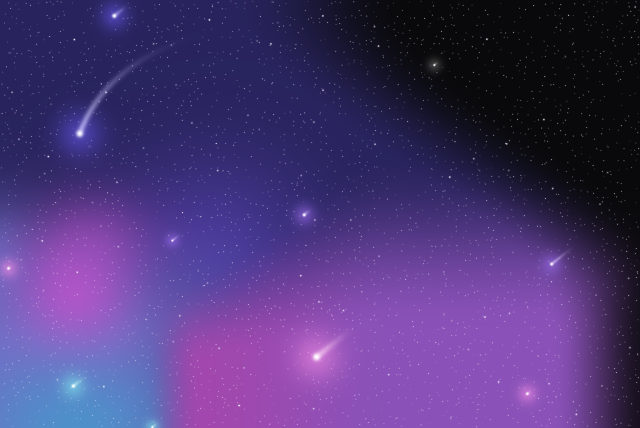
Reproduce this background procedurally as a WebGL 2 fragment shader.

```glsl
#version 300 es
precision highp float;
// A violet night sky: soft nebula gradients under a dark upper right corner,
// with hashed layers of small stars and glowing comets on top.
// The canvas spans 1.5 by 1 units, with the origin at the lower left.
uniform vec2 u_resolution;
out vec4 fragColor;

const vec3 NAVY = vec3(0.155, 0.138, 0.36);
const vec3 VIOLET = vec3(0.31, 0.24, 0.64);
const vec3 PERIWINKLE = vec3(0.43, 0.43, 0.77);
const vec3 ORCHID = vec3(0.71, 0.33, 0.79);
const vec3 CYAN = vec3(0.30, 0.57, 0.79);
const vec3 MAGENTA = vec3(0.63, 0.28, 0.68);
const vec3 PURPLE = vec3(0.54, 0.32, 0.72);
const vec3 BLACK = vec3(0.036, 0.036, 0.042);
const vec3 DUSK = vec3(0.085, 0.062, 0.11);

float hash(vec2 p) {
  vec3 q = fract(vec3(p.xyx) * 0.1031);
  q += dot(q, q.yzx + 33.33);
  return fract((q.x + q.y) * q.z);
}

// Smooth elliptical falloff around a centre
float glow(vec2 p, vec2 centre, vec2 radius) {
  vec2 d = (p - centre) / radius;
  return exp(-dot(d, d));
}

vec3 nebula(vec2 p) {
  vec3 col = mix(NAVY, VIOLET, 0.85 * glow(p, vec2(0.50, 0.41), vec2(0.24, 0.22)));

  // Left clouds
  float lowerLeft = smoothstep(0.52, 0.2, p.y) * smoothstep(0.75, 0.2, p.x);
  col = mix(col, PERIWINKLE, lowerLeft);
  col = mix(col, PERIWINKLE, 0.85 * glow(p, vec2(-0.02, 0.38), vec2(0.12, 0.15)));
  col = mix(col, ORCHID, 0.45 * glow(p, vec2(0.22, 0.44), vec2(0.14, 0.11)));
  col = mix(col, ORCHID, 0.92 * glow(p, vec2(0.175, 0.31), vec2(0.135, 0.15)));
  col = mix(col, CYAN, 0.95 * glow(p, vec2(0.18, 0.0), vec2(0.23, 0.16)));

  // Broad purple cloud, with a rising upper edge and a pinker left side
  float rise = smoothstep(0.38, 0.95, p.x);
  float top = mix(0.25, 0.435, rise);
  float soft = mix(0.10, 0.21, rise);
  float cloud = smoothstep(top + soft, top - soft, p.y) * smoothstep(0.335, 0.47, p.x);
  col = mix(col, mix(MAGENTA, PURPLE, smoothstep(0.48, 0.92, p.x)), cloud);

  // Dark sky beyond a curved diagonal edge
  float edge = mix(1.405, 0.752, smoothstep(0.316, 1.0, p.y));
  float spread = mix(0.115, 0.21, smoothstep(0.2, 0.6, p.y));
  vec3 dark = mix(DUSK, BLACK, smoothstep(0.1, 0.6, p.y));
  return mix(col, dark, smoothstep(-spread, spread, p.x - edge));
}

// One randomly placed star in some of the cells of a grid
float starLayer(vec2 p, float cells, float chance, float radius, float seed) {
  vec2 id = floor(p * cells) + seed;
  vec2 offset = 0.15 + 0.7 * vec2(hash(id + 3.7), hash(id + 19.1));
  float dist = length(fract(p * cells) - offset) / cells;
  float r = max(radius, 0.6 / u_resolution.y);
  float power = mix(0.25, 1.0, hash(id + 41.3)) * min(1.0, 1.2 * radius / r);
  return step(hash(id), chance) * power * exp(-dist * dist / (r * r));
}

// Tapered light along a quadratic curve, brightest at its start
float tail(vec2 p, vec2 a, vec2 b, vec2 c, float width) {
  const int STEPS = 18;
  float nearest = 10.0;
  float along = 0.0;
  vec2 start = a;
  for (int i = 1; i <= STEPS; i++) {
    float t = float(i) / float(STEPS);
    vec2 end = mix(mix(a, b, t), mix(b, c, t), t);
    vec2 seg = end - start;
    float h = clamp(dot(p - start, seg) / dot(seg, seg), 0.0, 1.0);
    float d = length(p - start - seg * h);
    if (d < nearest) {
      nearest = d;
      along = t + (h - 1.0) / float(STEPS);
    }
    start = end;
  }
  float fade = 1.0 - along;
  return fade * fade * exp(-nearest * nearest / (width * width));
}

// Halo, tail and white core
vec3 comet(vec3 col, vec2 p, vec2 head, vec2 bend, vec2 tip, float size, vec3 tint) {
  float halo = glow(p, head, vec2(size * 5.5));
  float trail = tail(p, head, bend, tip, size * 0.8);
  col = mix(col, tint, 0.55 * halo);
  col = mix(col, mix(tint, vec3(1.0), 0.6), 0.8 * trail);
  return mix(col, vec3(1.0), 0.95 * glow(p, head, vec2(size * 0.75)));
}

void main() {
  vec2 p = gl_FragCoord.xy / u_resolution * vec2(1.5, 1.0);
  vec3 col = nebula(p);

  float stars = 0.55 * starLayer(p, 62.0, 0.42, 0.0011, 5.0);
  stars += 0.6 * starLayer(p, 37.0, 0.4, 0.0013, 71.0);
  stars += starLayer(p, 13.0, 0.3, 0.0021, 133.0);
  col = mix(col, vec3(0.96, 0.93, 1.0), min(stars, 1.0));

  // Head position, tail length and size of each straight comet
  vec4 comets[10] = vec4[10](
    vec4(0.268, 0.963, 0.045, 0.006), vec4(1.018, 0.848, 0.014, 0.003),
    vec4(0.713, 0.498, 0.024, 0.0045), vec4(0.404, 0.438, 0.028, 0.003),
    vec4(0.020, 0.373, 0.012, 0.004), vec4(1.293, 0.383, 0.075, 0.0045),
    vec4(0.742, 0.166, 0.125, 0.010), vec4(0.172, 0.098, 0.042, 0.005),
    vec4(1.236, 0.080, 0.014, 0.004), vec4(0.357, 0.002, 0.020, 0.003));
  vec3 blue = vec3(0.40, 0.34, 0.92), pink = vec3(0.95, 0.55, 0.90);
  vec3 lilac = vec3(0.60, 0.42, 0.92), mint = vec3(0.50, 0.88, 0.92);
  vec3 tints[10] = vec3[10](blue, vec3(0.4), lilac, lilac, pink, lilac, pink, mint, pink, mint);
  for (int i = 0; i < 10; i++) {
    vec2 head = comets[i].xy;
    vec2 reach = vec2(0.78, 0.62) * comets[i].z;
    col = comet(col, p, head, head + 0.5 * reach, head + reach, comets[i].w, tints[i]);
  }
  col = comet(col, p, vec2(0.187, 0.688), vec2(0.25, 0.86), vec2(0.49, 0.925), 0.0095, blue);
  fragColor = vec4(col, 1.0);
}
```
